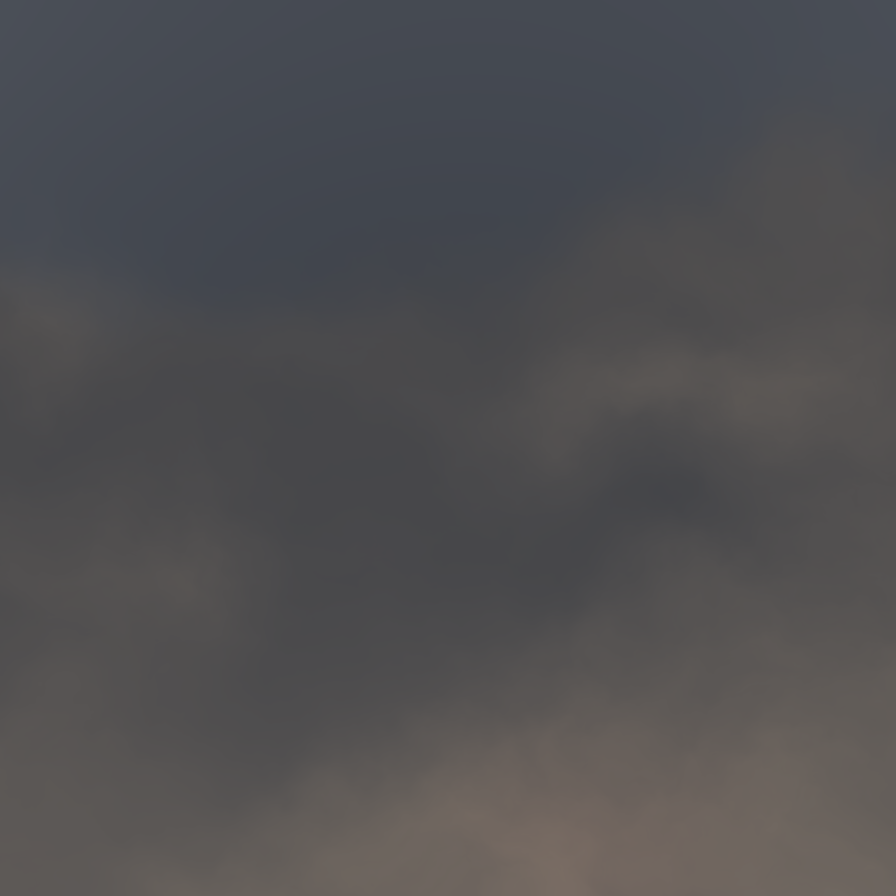
This texture is drawn by a Shadertoy shader. Its source:

```glsl
float hash(vec2 cell) {
    vec3 q = fract(vec3(cell.xyx) * 0.1031);
    q += dot(q, q.yzx + 33.33);
    return fract((q.x + q.y) * q.z);
}

float valueNoise(vec2 p) {
    vec2 cell = floor(p);
    vec2 f = fract(p);
    f = f * f * f * (f * (f * 6.0 - 15.0) + 10.0);
    float low = mix(hash(cell), hash(cell + vec2(1, 0)), f.x);
    float high = mix(hash(cell + vec2(0, 1)), hash(cell + vec2(1, 1)), f.x);
    return mix(low, high, f.y);
}

// Fractal noise centred on zero
float fbm(vec2 p) {
    float sum = 0.0;
    float amplitude = 0.5;
    mat2 turn = mat2(0.8, 0.6, -0.6, 0.8);
    for (int octave = 0; octave < 6; octave++) {
        sum += amplitude * (valueNoise(p) - 0.5);
        p = turn * p * 2.03 + 17.3;
        amplitude *= 0.52;
    }
    return sum;
}

// Soft elliptical blob, one at its centre
float puff(vec2 p, vec2 centre, vec2 radius) {
    vec2 q = (p - centre) / radius;
    return exp(-dot(q, q));
}

vec3 skyColour(vec2 p) {
    vec3 slate = vec3(0.250, 0.268, 0.300);
    float side = (p.x - 0.53) * (p.x - 0.53);
    float lift = smoothstep(0.65, 1.05, p.y);
    return slate + vec3(0.022, 0.022, 0.023) * lift + 0.075 * side;
}

// Grey veil with a slanted upper rim, brightening towards the horizon
vec3 addVeil(vec3 sky, vec2 p) {
    float x = p.x - 0.25;
    float rim = 0.65 + 0.28 * sqrt(x * x + 0.01);
    float cover = smoothstep(-0.07, 0.10, rim - p.y);
    float haze = 1.0 - smoothstep(0.0, 0.55, p.y);
    vec3 veil = mix(vec3(0.278, 0.279, 0.290), vec3(0.367, 0.350, 0.340), haze * haze);
    return mix(sky, veil, cover);
}

// Warm light caught by the clouds, in units of added red
float cloudLight(vec2 p) {
    float bankEdge = 0.10 + 0.62 * (p.x - 0.38);
    float light = 0.059 * smoothstep(-0.11, 0.13, bankEdge - p.y);

    // Right side
    light += 0.062 * puff(p, vec2(0.72, 0.55), vec2(0.17, 0.075));
    light += 0.046 * puff(p, vec2(0.94, 0.60), vec2(0.15, 0.13));
    light += 0.032 * puff(p, vec2(0.96, 0.78), vec2(0.16, 0.08));
    light += 0.020 * puff(p, vec2(0.72, 0.70), vec2(0.12, 0.07));

    // Left side
    light += 0.045 * puff(p, vec2(0.06, 0.65), vec2(0.12, 0.08));
    light += 0.046 * puff(p, vec2(0.21, 0.39), vec2(0.11, 0.08));
    light += 0.034 * puff(p, vec2(0.04, 0.36), vec2(0.13, 0.09));
    light += 0.026 * puff(p, vec2(0.02, 0.19), vec2(0.16, 0.08));
    light += 0.016 * puff(p, vec2(0.36, 0.62), vec2(0.13, 0.06));

    // Bright base and shaded hollows
    light += 0.022 * puff(p, vec2(0.62, 0.07), vec2(0.20, 0.12));
    light -= 0.018 * puff(p, vec2(0.79, 0.20), vec2(0.06, 0.08));
    light -= 0.020 * puff(p, vec2(0.78, 0.40), vec2(0.10, 0.05));
    light -= 0.012 * puff(p, vec2(0.32, 0.20), vec2(0.09, 0.10));
    return light;
}

void mainImage(out vec4 fragColor, in vec2 fragCoord) {
    vec2 uv = fragCoord / iResolution.xy;

    // Ragged outlines from a warped domain
    vec2 warp = vec2(fbm(uv * 6.0 + 3.1), fbm(uv * 6.0 + 41.7));
    vec2 drifted = uv + 0.13 * warp;

    vec3 colour = addVeil(skyColour(uv), drifted);
    float light = cloudLight(drifted);

    // Wispy texture, strongest inside the lit clouds
    float wisps = fbm(uv * vec2(8.0, 11.0) + warp * 1.5 + 9.0);
    float below = 1.0 - smoothstep(0.60, 0.82, drifted.y);
    light = light * (1.0 + 0.65 * wisps) + 0.016 * wisps * below;
    colour += light * vec3(1.0, 0.78, 0.52);

    // Rosy glow near the horizon
    float rose = puff(drifted, vec2(0.66, 0.05), vec2(0.17, 0.11));
    colour += rose * vec3(0.018, 0.002, 0.002);

    fragColor = vec4(colour, 1.0);
}
```
